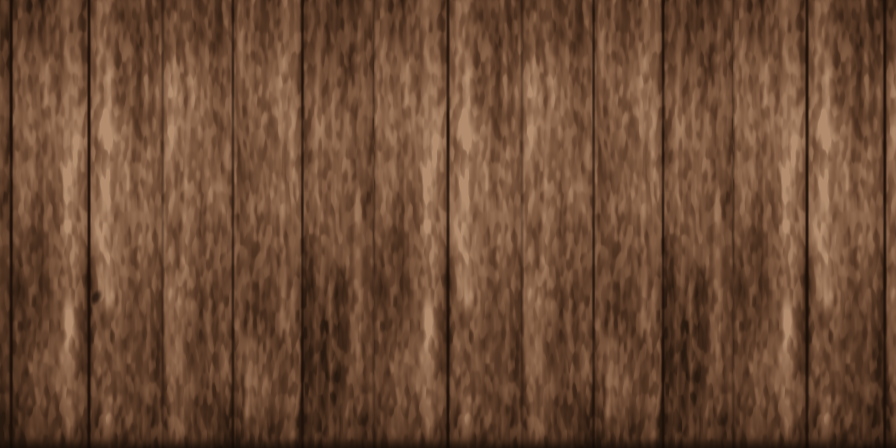
Reproduce this texture procedurally as a Shadertoy shader.

```glsl
#define PLANKS 12.0
#define MOTIF 5.0
#define MARGIN 0.0125
#define SEAM_WIDTH 0.018
#define SEAM_SOFTNESS 0.016
#define WIDTH_DRIFT 0.048
#define GRAIN_CONTRAST 0.5
#define BASE_TONE 0.69
#define DARK_WOOD vec3(0.16, 0.10, 0.06)
#define LIGHT_WOOD vec3(0.59, 0.44, 0.33)
#define SEAM_COLOR vec3(0.10, 0.055, 0.03)
#define KNOT vec2(0.107, 0.336)

const float TAU = 6.28318;

float sq(float x) { return x * x; }

float bump(float x, float center, float width) {
    return exp(-sq((x - center) / width));
}

vec3 hash3(vec2 p) {
    vec3 q = fract(p.xyx * vec3(0.1031, 0.1030, 0.0973));
    q += dot(q, q.yxz + 33.33);
    return fract((q.xxy + q.yzz) * q.zyx);
}

// Smooth cellular noise: random cell values blended by distance
float cellular(vec2 p) {
    vec2 cell = floor(p), f = fract(p);
    float total = 0.0, weights = 0.0;
    for (int j = -1; j <= 1; j++)
    for (int i = -1; i <= 1; i++) {
        vec2 offset = vec2(i, j);
        vec3 h = hash3(cell + offset + 40.0);
        vec2 d = offset + h.xy - f;
        float w = exp(-4.5 * dot(d, d));
        total += w * h.z;
        weights += w;
    }
    return total / weights;
}

// Short flecks, long fibres and broad mottling, centred on zero
float woodGrain(vec2 p) {
    p.x += 0.015 * sin(p.y * 9.0 + p.x * 2.0) + 0.005 * sin(p.y * 31.0 + p.x * 5.0);
    float flecks = cellular(p * vec2(21.0, 42.0)) - 0.5;
    float medium = cellular(p * vec2(12.0, 13.0) + 17.0) - 0.5;
    float fibres = cellular(p * vec2(13.0, 2.5) + 31.0) - 0.5;
    float mottle = cellular(p * vec2(2.7, 3.5) + 53.0) - 0.5;
    return 0.95 * flecks + 0.65 * medium + 0.6 * fibres + 0.8 * mottle;
}

void mainImage(out vec4 fragColor, in vec2 fragCoord) {
    vec2 uv = fragCoord / iResolution.xy;

    // Plank coordinate with slightly uneven widths
    float x = (uv.x - MARGIN) / (1.0 - 2.0 * MARGIN) * PLANKS;
    float phase = x * TAU / PLANKS;
    x -= WIDTH_DRIFT * (sin(phase) + sin(2.0 * phase));
    float across = fract(x);
    float variant = mod(floor(x), MOTIF);

    // Grain repeats with each group of planks
    vec2 boardPos = vec2(mod(x, MOTIF), uv.y);
    float tone = BASE_TONE + GRAIN_CONTRAST * woodGrain(boardPos);

    // Pale worn streak on one side, dark stain on the other
    float side = abs(variant - 1.5) < 1.0 ? 0.2 : 0.78;
    float streak = bump(across, side, 0.18);
    float wear = 0.12 + 0.26 * bump(variant, 0.65, 0.95);
    tone += wear * streak * (0.1 + 1.7 * cellular(boardPos * vec2(10.0, 17.0)));
    tone -= 0.19 * (1.0 - streak) * bump(uv.y, 0.33, 0.13);

    // Shading toward the borders
    float edgeX = abs(2.0 * uv.x - 1.0), edgeY = abs(2.0 * uv.y - 1.0);
    tone -= 0.42 * pow(1.0 - uv.y, 4.0);
    tone -= 0.27 * smoothstep(0.78, 1.03, uv.y);
    tone -= pow(edgeX, 6.0) * (0.04 + 0.16 * edgeY);
    tone *= mix(0.3, 1.0, smoothstep(-0.01, 0.04, uv.y));

    // Seams of varying depth, worn along their length
    float seamIndex = round(x);
    float seamDist = abs(x - seamIndex);
    float depth = 0.65 - 0.4 * cos(2.0 * TAU * seamIndex / MOTIF + 0.5);
    if (abs(seamIndex - 0.5 * PLANKS) > 5.5) depth = 1.0;
    depth = min(depth, 1.0);
    depth *= 0.75 + 0.45 * cellular(vec2(seamIndex * 7.0, uv.y * 14.0));
    float blur = max(SEAM_SOFTNESS, PLANKS / iResolution.x);
    float seam = 1.0 - smoothstep(SEAM_WIDTH - blur, SEAM_WIDTH + blur, seamDist);
    tone -= 0.22 * depth * exp(-seamDist / 0.05);

    // Small chipped knot
    vec2 knotPos = (uv - KNOT) * vec2(2.0, 1.0);
    knotPos.y -= 0.5 * knotPos.x;
    float knot = 1.0 - smoothstep(0.3, 1.4, length(knotPos / vec2(0.012, 0.014)));

    // Warm the middle tones
    tone = clamp(tone, 0.0, 1.25);
    vec3 color = mix(DARK_WOOD, LIGHT_WOOD, tone);
    color -= tone * (1.0 - tone) * vec3(0.0, 0.08, 0.10);
    color = mix(color, SEAM_COLOR, max(0.9 * seam * min(depth, 1.0), 0.7 * knot));
    color *= mix(0.55, 1.0, smoothstep(-0.01, 0.025, uv.y));
    fragColor = vec4(clamp(color, 0.0, 1.0), 1.0);
}
```
